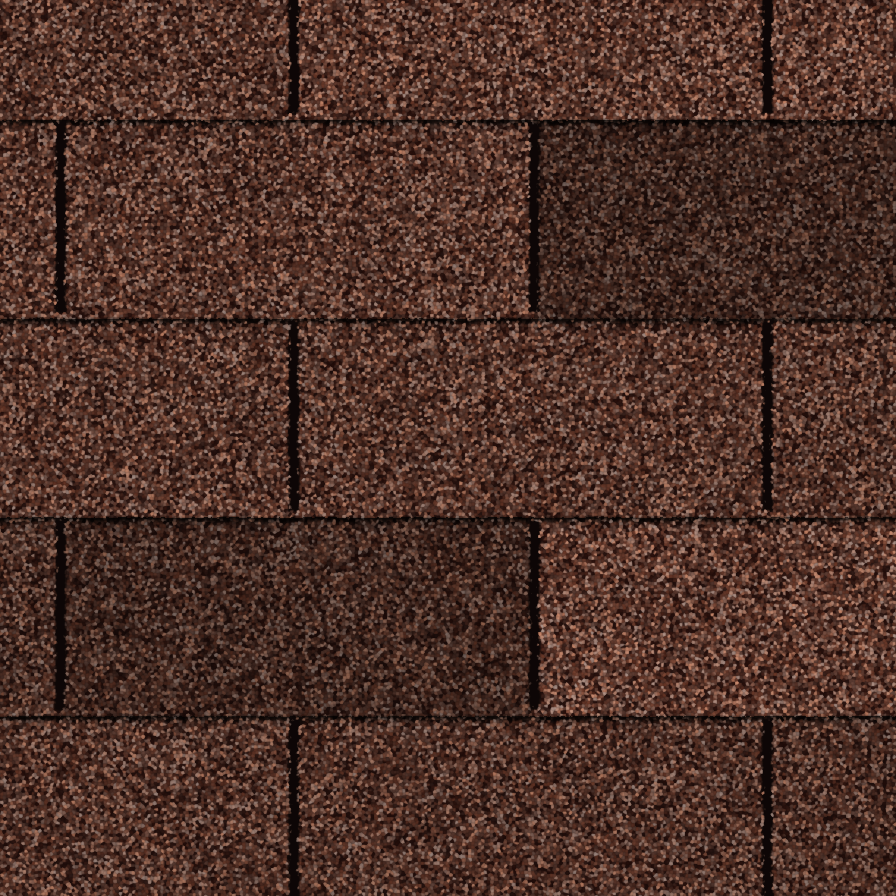
Reproduce this texture procedurally as a Shadertoy shader.

```glsl
// Asphalt roof shingles: staggered courses of wide tabs split by dark slots.
// Soft cellular noise makes the mineral granules, which also roughen the cut
// edges; layered sines mottle the tabs, and each tab has its own overall tone.

const vec2 TAB_SIZE = vec2(0.5285, 0.2218);
const vec2 FIRST_CORNER = vec2(0.0677, 0.2005);
const float SLOT_HALF_WIDTH = 0.0050;
const float GRANULES_ACROSS = 285.0;

const vec3 DARK_GRAIN = vec3(0.115, 0.045, 0.035);
const vec3 BROWN_GRAIN = vec3(0.315, 0.185, 0.145);
const vec3 PALE_GRAIN = vec3(0.60, 0.455, 0.395);
const vec3 RUST_TINT = vec3(1.09, 0.96, 0.86);
const vec3 GREY_TINT = vec3(0.93, 1.04, 1.12);
const vec3 SLOT_COLOR = vec3(0.05, 0.025, 0.022);

// Blend tone of each tab, left to right, from the bottom course up.
const float TAB_TONES[15] = float[15](
    0.97, 0.97, 0.94,
    0.88, 0.79, 1.11,
    1.02, 1.02, 1.01,
    1.04, 1.04, 0.76,
    1.03, 1.08, 1.09);

vec3 hash3(vec2 p) {
    vec3 q = fract(p.xyx * vec3(0.1031, 0.1030, 0.0973));
    q += dot(q, q.yxz + 33.33);
    return fract((q.xxy + q.yzz) * q.zyx);
}

// Zero-centred ragged line, roughly within -1 to 1.
float raggedness(float t, float seed) {
    return 0.4 * sin(t * 397.0 + seed) + 0.3 * sin(t * 913.0 + seed * 2.3)
         + 0.4 * sin(t * 61.0 + seed * 1.7);
}

// Slow patchy variation from crossed sines.
float mottle(vec2 p) {
    return sin(p.x * 23.0 + 2.0 * sin(p.y * 17.0))
         * sin(p.y * 29.0 + 2.0 * sin(p.x * 13.0))
         + 0.5 * sin(p.x * 71.0 + 1.5 * sin(p.y * 47.0));
}

vec3 grainColor(float shade, float hue) {
    vec3 color = mix(DARK_GRAIN, BROWN_GRAIN, smoothstep(0.0, 0.5, shade));
    color = mix(color, PALE_GRAIN, pow(smoothstep(0.5, 1.0, shade), 1.25));
    return color * mix(RUST_TINT, GREY_TINT, hue);
}

// Cellular granules, blended softly where neighbours meet.
vec3 granules(vec2 p) {
    vec2 cell = floor(p);
    vec3 colorSum = vec3(0.0);
    float weightSum = 0.0;
    float nearest = 4.0;
    for (int j = -1; j <= 1; j++) {
        for (int i = -1; i <= 1; i++) {
            vec2 id = cell + vec2(i, j);
            vec3 rnd = hash3(id + 17.0);
            vec2 offset = id + 0.1 + 0.8 * rnd.xy - p;
            float d2 = dot(offset, offset);
            float weight = exp(-8.0 * d2);
            colorSum += weight * grainColor(rnd.z, hash3(id + 311.0).x);
            weightSum += weight;
            nearest = min(nearest, d2);
        }
    }
    // Gaps between granules fall into shade.
    return colorSum / weightSum * mix(0.78, 1.07, exp(-2.0 * nearest));
}

// Signed distance to a box.
float boxDistance(vec2 p, vec2 halfSize) {
    vec2 d = abs(p) - halfSize;
    return length(max(d, 0.0)) + min(max(d.x, d.y), 0.0);
}

void mainImage(out vec4 fragColor, in vec2 fragCoord) {
    vec2 uv = fragCoord / iResolution.xy;
    float pixel = 1.0 / iResolution.y;

    // Granule surface; bright grains stand proud and break up the edges.
    vec3 color = granules(uv * GRANULES_ACROSS);
    float relief = dot(color, vec3(0.3, 0.59, 0.11)) - 0.22;

    // Course and tab layout; alternate courses shift by half a tab.
    float y = uv.y + 0.0008 * raggedness(uv.x, 1.0);
    float courseCoord = (y - FIRST_CORNER.y) / TAB_SIZE.y;
    float course = floor(courseCoord);
    float stagger = 0.4925 * mod(course, 2.0);
    float tabCoord = (uv.x - FIRST_CORNER.x) / TAB_SIZE.x - stagger;
    float tab = floor(tabCoord);
    vec2 local = vec2(tabCoord - tab, courseCoord - course) * TAB_SIZE;
    float belowEdge = TAB_SIZE.y - local.y;

    // Tone per tab with faint mottling.
    int toneIndex = int(clamp(course + 1.0, 0.0, 4.0)) * 3
                  + int(clamp(tab + 1.0, 0.0, 2.0));
    color *= TAB_TONES[toneIndex] * (1.0 + 0.03 * mottle(uv + 0.13 * course));

    // Shadow cast by the course above, ragged and fading down the tab.
    float shadowDepth = belowEdge + 0.010 * relief
                      + 0.0008 * raggedness(uv.x, 6.0 + course);
    float softShadow = 1.0 - smoothstep(0.0, 0.018, shadowDepth);
    float hardShadow = 1.0 - smoothstep(0.0008, 0.0072, shadowDepth);
    float lipShade = 1.0 - smoothstep(0.0, 0.0025, local.y);
    color *= (1.0 - 0.25 * softShadow) * (1.0 - 0.72 * hardShadow);
    color *= 1.0 - 0.25 * lipShade;

    // Slot between tabs, stopping just above the lower lip.
    float slotX = local.x - TAB_SIZE.x * step(0.5 * TAB_SIZE.x, local.x);
    slotX += 0.0008 * raggedness(uv.y, 4.0 + course);
    vec2 slotCenter = vec2(0.0, 0.5 * TAB_SIZE.y + 0.003);
    vec2 slotHalf = vec2(SLOT_HALF_WIDTH, 0.5 * TAB_SIZE.y - 0.0055);
    float slot = boxDistance(vec2(slotX, local.y) - slotCenter, slotHalf);
    slot += 0.008 * relief;
    color *= 1.0 + 0.06 * exp(-max(slot, 0.0) * 220.0);
    color = mix(SLOT_COLOR, color, smoothstep(-pixel, pixel + 0.0016, slot));

    fragColor = vec4(clamp(color, 0.0, 1.0), 1.0);
}
```
